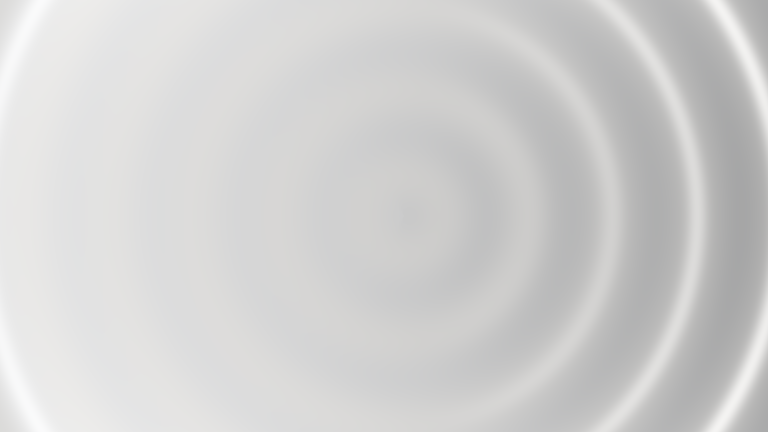
A Shadertoy shader for this background:

```glsl
#define CENTER vec2(0.046, 0.0)
#define SPACING 0.197
#define FIRST_CREST 0.4815
#define BASE_TONE 0.805
#define SIDE_SLOPE 0.115
#define VERTICAL_LIFT 0.14
#define CREST_GLOW 0.28
#define TROUGH_SHADE 0.018
#define RIM_RADIUS 0.975

const float TAU = 6.2831853;

// Height of the ripple: 1 on a crest, 0 in a trough
float ripple(float radius) {
    return 0.5 + 0.5 * cos(TAU * (radius - FIRST_CREST) / SPACING);
}

// Pale ring that falls off into shade on its outer side
float outerRim(float radius) {
    float offset = (radius - RIM_RADIUS) / 0.025;
    float glow = 0.055 * exp(-offset * offset);
    float shade = 0.09 * smoothstep(RIM_RADIUS, RIM_RADIUS + 0.085, radius);
    return glow - shade;
}

void mainImage(out vec4 fragColor, in vec2 fragCoord) {
    vec2 p = (fragCoord - 0.5 * iResolution.xy) / iResolution.y - CENTER;
    float radius = length(p);
    float facing = p.x / max(radius, 0.001);
    float rightSide = smoothstep(0.0, 1.0, facing);
    float leftSide = smoothstep(0.0, 0.8, -facing);

    // Broad light from the left
    float tone = BASE_TONE - SIDE_SLOPE * p.x + VERTICAL_LIFT * p.y * p.y;

    // Crests grow sharper and brighter outward on the right
    float wave = ripple(radius);
    float sharpness = mix(1.0, 7.0, smoothstep(0.2, 0.7, radius));
    tone += CREST_GLOW * radius * radius * pow(wave, sharpness) * rightSide;

    // Troughs are faint all round and deeper on the right
    float depth = TROUGH_SHADE * (1.0 - 0.5 * leftSide) + 0.06 * radius * rightSide;
    tone -= depth * (1.0 - wave);

    tone += outerRim(radius) * leftSide;

    // Warm crests, cool troughs
    vec3 tint = vec3(0.005, 0.001, -0.006) * (wave - 0.25);
    fragColor = vec4(clamp(vec3(tone) + tint, 0.0, 1.0), 1.0);
}
```
